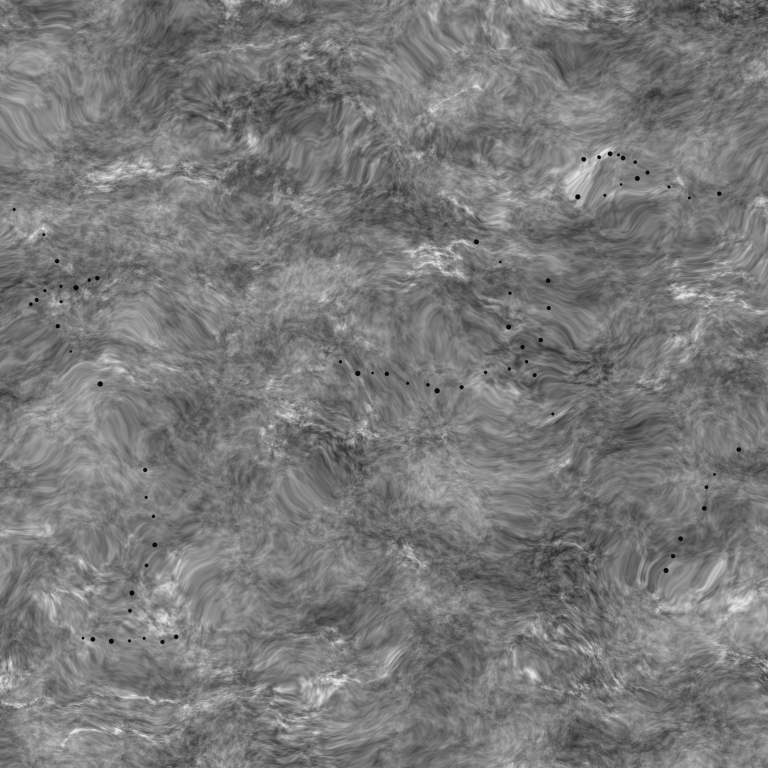
Reproduce this texture procedurally as a Shadertoy shader.

```glsl
// Weathered grey rock plain seen from above: warped, mostly horizontal gradient
// noise gives the mottling, thin ridged contours give pale broken crests, and
// short wandering trails of small black pits are scattered over it.

const float BASE_GREY     = 0.472;
const float BROAD_TONE    = 0.10;   // slow light and dark regions
const float MOTTLE_TONE   = 0.37;   // cloudy mid-size relief
const float GRAIN_TONE    = 0.27;   // fine surface grain
const float CREST_TONE    = 0.19;   // bright thin ledges
const float CRUST_TONE    = 0.14;   // pale crumbly patches
const float SMUDGE_TONE   = 0.13;   // dark streaked hollows
const float WARP_AMOUNT   = 0.16;
const vec2  MOTTLE_SCALE  = vec2(7.0, 12.0);
const vec2  GRAIN_SCALE   = vec2(62.0, 82.0);
const float PIT_GREY      = 0.04;
const float PIT_MIN       = 0.0015;
const float PIT_MAX       = 0.0034;
const int   TRAIL_COUNT   = 10;
const int   PITS_PER_TRAIL = 7;
const float TAU           = 6.28319;

vec2 hash2(vec2 p) {
    vec3 h = fract(p.xyx * vec3(0.1031, 0.1030, 0.0973));
    h += dot(h, h.yzx + 33.33);
    return fract((h.xx + h.yz) * h.zy);
}

float cornerSlope(vec2 cell, vec2 offset) {
    float angle = TAU * hash2(cell).x;
    return dot(vec2(cos(angle), sin(angle)), offset);
}

float gradientNoise(vec2 p) {
    vec2 i = floor(p), f = p - i;
    vec2 u = f * f * f * (f * (f * 6.0 - 15.0) + 10.0);
    vec2 e = vec2(1.0, 0.0);
    float low  = mix(cornerSlope(i, f), cornerSlope(i + e, f - e), u.x);
    float high = mix(cornerSlope(i + e.yx, f - e.yx), cornerSlope(i + 1.0, f - 1.0), u.x);
    return mix(low, high, u.y);
}

float fbm(vec2 p, int octaves, float gain) {
    float sum = 0.0, amplitude = 0.5;
    for (int k = 0; k < octaves; k++) {
        sum += amplitude * gradientNoise(p);
        p = mat2(1.96, 0.38, -0.38, 1.96) * p + 17.3;
        amplitude *= gain;
    }
    return sum;
}

// Bright lip along a zero contour, with a pale slope on one side only
float crest(vec2 p, float width) {
    float height = gradientNoise(p) + 0.35 * fbm(p * 3.1 + 5.0, 4, 0.6);
    float lip = exp(-height * height / (width * width));
    float slope = smoothstep(-0.01, 0.03, height) * exp(-9.0 * max(height, 0.0));
    return lip + 0.32 * slope;
}

// Coverage of the black pits, walked along curved trails
float pits(vec2 p, float pixel) {
    float cover = 0.0;
    for (int t = 0; t < TRAIL_COUNT; t++) {
        vec2 seed = vec2(float(t) * 7.0 + 3.0, 41.0);
        vec2 spot = hash2(seed);
        vec2 style = hash2(seed + 11.0);
        float heading = (style.x - 0.5) * 2.4;
        float stride = mix(0.014, 0.042, style.y);
        for (int k = 0; k < PITS_PER_TRAIL; k++) {
            vec2 jitter = hash2(seed + vec2(float(k) * 3.0, 97.0));
            heading += (jitter.x - 0.5) * 1.3;
            spot += stride * (0.5 + jitter.y) * vec2(cos(heading), sin(heading));
            float radius = mix(PIT_MIN, PIT_MAX, hash2(jitter * 91.0).x);
            float d = length(p - fract(spot));
            cover = max(cover, 1.0 - smoothstep(radius - pixel, radius + pixel, d));
        }
    }
    return cover;
}

void mainImage(out vec4 fragColor, in vec2 fragCoord) {
    vec2 p = fragCoord / iResolution.y;
    float pixel = 0.75 / iResolution.y;

    // Bend the layers so streaks swirl around a horizontal trend
    vec2 warp = vec2(fbm(p * 3.0 + 2.7, 4, 0.5), fbm(p * 3.4 + 31.0, 4, 0.5));
    vec2 q = p + WARP_AMOUNT * warp;

    float broad  = gradientNoise(p * vec2(3.2, 2.6) + 8.0);
    float mottle = fbm(q * MOTTLE_SCALE, 6, 0.64);
    float grain  = fbm(q * GRAIN_SCALE + 50.0, 3, 0.75);
    float rough  = clamp(0.65 + 2.0 * mottle + 2.2 * grain, 0.0, 1.7);

    // Pale ledges and crusts, each kept to scattered regions
    float ledgeArea = smoothstep(0.08, 0.36, gradientNoise(p * 4.3 + 63.0));
    float fineArea  = smoothstep(0.02, 0.35, gradientNoise(p * 5.7 + 21.0));
    float ledges = ledgeArea * crest(q * vec2(4.5, 8.0) + 12.0, 0.035)
                 + 0.6 * fineArea * crest(q * vec2(9.0, 15.0) + 77.0, 0.05);
    float crust = smoothstep(0.10, 0.30, fbm(q * vec2(6.5, 9.5) + 90.0, 5, 0.6));

    // Dark hollows drawn out sideways
    float hollow = gradientNoise(q * vec2(3.4, 7.5) + 39.0) + 0.5 * mottle;
    float smudge = smoothstep(0.20, 0.52, hollow);

    float grey = BASE_GREY + BROAD_TONE * broad + MOTTLE_TONE * mottle + GRAIN_TONE * grain;
    grey += rough * (CREST_TONE * ledges + CRUST_TONE * crust);
    grey -= SMUDGE_TONE * smudge * (1.0 - 1.5 * grain);
    grey = clamp(grey, 0.2, 0.88);

    grey = mix(grey, PIT_GREY, pits(p, pixel));
    fragColor = vec4(vec3(grey), 1.0);
}
```
